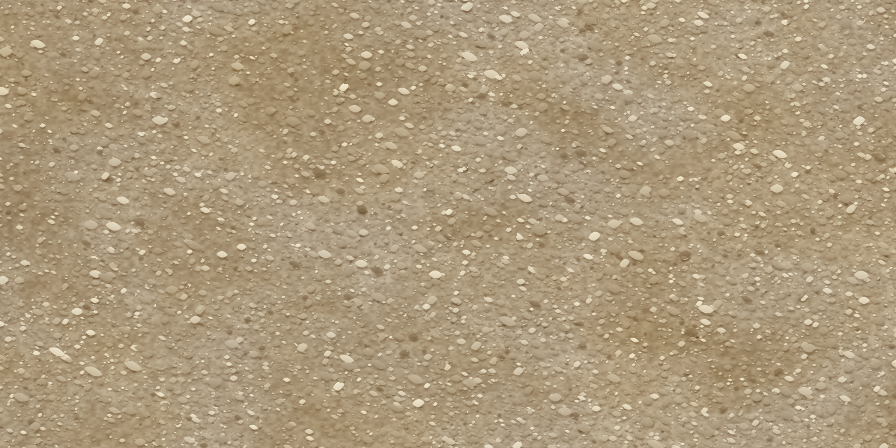
Reproduce this texture procedurally as a Shadertoy shader.

```glsl
// Dry gravelly earth: ochre soil with pale dusty patches and fine grain,
// strewn with layers of small flat stones on jittered grids, each lit from
// above and casting a short shadow below. One tone value drives the colour.

#define SOIL_COLOR vec3(0.62, 0.54, 0.42)
#define STONE_COLOR vec3(0.93, 0.89, 0.79)
#define SOIL_TONE 0.18
#define PATCH_CONTRAST 0.62
#define GRAIN_CONTRAST 0.52
#define SHADOW_DEPTH 0.30
#define STONE_LAYERS 4
#define COARSE_ROWS 40.0
#define LAYER_RATIO 1.42
#define CELL_ASPECT 1.6

vec3 hash3(vec2 cell) {
    vec3 h = fract(cell.xyx * vec3(0.1031, 0.1030, 0.0973));
    h += dot(h, h.yxz + 33.33);
    return fract((h.xxy + h.yzz) * h.zyx);
}

float valueNoise(vec2 p) {
    vec2 cell = floor(p);
    vec2 f = fract(p);
    f = f * f * (3.0 - 2.0 * f);
    float low = mix(hash3(cell).x, hash3(cell + vec2(1, 0)).x, f.x);
    float high = mix(hash3(cell + vec2(0, 1)).x, hash3(cell + vec2(1, 1)).x, f.x);
    return mix(low, high, f.y);
}

float fbm(vec2 p) {
    float sum = 0.0;
    float weight = 0.5;
    for (int octave = 0; octave < 5; octave++) {
        sum += weight * valueNoise(p);
        p = mat2(1.98, 0.12, -0.12, 1.98) * p + 17.3;
        weight *= 0.55;
    }
    return sum / 1.055;
}

// Lays one layer of stones over the tone; pixel is the canvas pixel height.
float addStones(float tone, vec2 p, float rows, float gravel, float seed, float pixel) {
    vec2 aspect = vec2(CELL_ASPECT, 1.0);
    vec2 grid = p * rows / aspect + seed * 7.31;
    vec2 home = floor(grid);
    float shadow = 0.0;
    float cover = 0.0;
    float stoneTone = 0.0;

    for (int j = -1; j <= 1; j++) {
        for (int i = -1; i <= 1; i++) {
            vec2 cell = home + vec2(i, j);
            vec3 place = hash3(cell + seed * 51.0);
            vec3 kind = hash3(cell + seed * 51.0 + 203.0);
            if (place.z > mix(0.2, 0.72, gravel)) continue;

            // Flat, slightly tilted, squarish ellipse.
            vec2 d = (grid - cell - mix(vec2(0.1), vec2(0.9), place.xy)) * aspect;
            d.y += d.x * (kind.z - 0.5) * 0.7;
            float height = mix(0.19, 0.42, kind.x * kind.x);
            vec2 radius = height * vec2(mix(1.15, 2.0, kind.z), 1.0);
            float edge = 0.6 * pixel * rows / height;

            vec2 s = abs(d / radius);
            float body = pow(dot(s * sqrt(s), vec2(1)), 0.667);
            float mask = 1.0 - smoothstep(1.0 - edge, 1.0 + edge, body);
            float shadowDist = length((d + vec2(-0.15, 0.75) * height) / radius);
            shadow = max(shadow, 1.0 - smoothstep(0.65 - edge, 1.0 + edge, shadowDist));

            // Mostly dull stones, a few bright, rarely a dark one.
            float shade = 0.20 + 0.78 * pow(kind.y, 2.8);
            shade = kind.y < 0.04 ? -0.3 : shade;
            shade += 0.13 * clamp(d.y / height, -1.0, 1.0);
            stoneTone = mix(stoneTone, shade, mask);
            cover = max(cover, mask);
        }
    }
    tone -= SHADOW_DEPTH * shadow;
    return mix(tone, max(stoneTone, tone * 0.3 + stoneTone * 0.7), cover);
}

void mainImage(out vec4 fragColor, in vec2 fragCoord) {
    vec2 p = fragCoord / iResolution.y;
    float pixel = 1.0 / iResolution.y;

    // Broad patches, stretched sideways, set both dust and stone density.
    float dust = fbm(p * vec2(5.0, 8.5) + 3.7);
    float gravel = smoothstep(0.28, 0.72, 0.6 * dust + 0.4 * fbm(p * vec2(9.0, 14.0) + 41.0));
    float grain = 0.6 * valueNoise(p * vec2(82.0, 125.0)) + 0.4 * valueNoise(p * vec2(150.0, 210.0) + 9.0);
    float tone = SOIL_TONE + PATCH_CONTRAST * (dust - 0.5) + GRAIN_CONTRAST * (grain - 0.5);

    // Finest stones first, coarsest on top.
    for (int layer = STONE_LAYERS - 1; layer >= 0; layer--) {
        float rows = COARSE_ROWS * pow(LAYER_RATIO, float(layer));
        tone = addStones(tone, p, rows, gravel, float(layer) + 1.0, pixel);
    }

    // Bare soil leans to ochre, dusty ground to grey.
    vec3 color = mix(SOIL_COLOR, STONE_COLOR, clamp(tone, -0.75, 1.05));
    float ochre = fbm(p * vec2(3.5, 6.0) + 77.0) - dust;
    color += vec3(0.02, 0.0, -0.05) * ochre;
    fragColor = vec4(clamp(color, 0.0, 1.0), 1.0);
}
```
